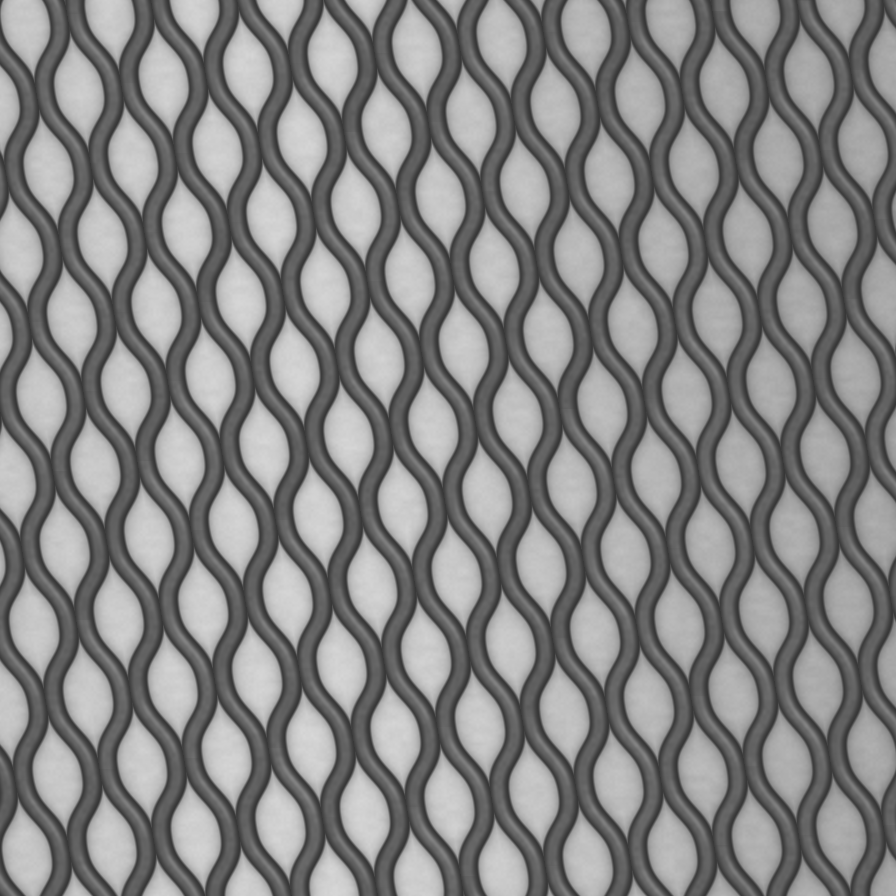
Write a three.js fragment shader that draws this texture.

```glsl
// Expanded wire mesh over a pale, unevenly lit sheet of paper.
// Slanted wavy strands repeat sideways with a phase step, so neighbours touch
// and open into leaf-shaped cells; each strand is shaded by distance to its axis.
varying vec2 vUv;

const float TAU = 6.2831853;
const vec2 CELL = vec2(0.4661, 0.9414);  // centre of one opening
const float SLANT = 0.157;               // sideways lean per unit of height
const float SPACING = 0.04805;           // between neighbouring strands
const float PERIOD = 0.1661;             // height of one wave
const float PHASE_STEP = 0.0888;         // height shift from strand to strand
const float AMPLITUDE = 0.0156;
const float RADIUS = 0.0112;             // half width of a strand
const float SOFTNESS = 0.0018;

const float WIRE_DARK = 0.215;
const float WIRE_MID = 0.385;
const float PAPER_LIGHT = 0.825;
const float PAPER_DIM = 0.665;

float hash(vec2 p) {
  p = fract(p * vec2(0.1031, 0.1137));
  p += dot(p, p.yx + 33.33);
  return fract((p.x + p.y) * p.x * 17.0);
}

float noise(vec2 p) {
  vec2 i = floor(p);
  vec2 f = fract(p);
  f = f * f * (3.0 - 2.0 * f);
  float low = mix(hash(i), hash(i + vec2(1.0, 0.0)), f.x);
  float high = mix(hash(i + vec2(0.0, 1.0)), hash(i + vec2(1.0, 1.0)), f.x);
  return mix(low, high, f.y);
}

// Signed distance to strand k in x, slope of its axis in y, wave count in z.
vec3 strand(vec2 p, float k) {
  float wave = (p.y - CELL.y - k * PHASE_STEP) / PERIOD;
  float a = TAU * wave;
  float bulge = -AMPLITUDE * (cos(a) - 0.06 * cos(3.0 * a));
  float slope = AMPLITUDE * TAU / PERIOD * (sin(a) - 0.18 * sin(3.0 * a)) - SLANT;
  float axis = CELL.x + (k - 0.5) * SPACING + bulge - SLANT * (p.y - CELL.y);
  return vec3((p.x - axis) / sqrt(1.0 + slope * slope), slope, wave);
}

// Paper: light falling off to the right, with soft fibres and fine grain.
float paper(vec2 p) {
  float glow = 1.0 - smoothstep(0.3, 1.0, p.x + 0.12 * (p.y - 0.5));
  float corner = 0.04 * (1.0 - smoothstep(0.0, 0.35, p.x));
  float fibres = noise(p * vec2(75.0, 130.0) + 9.0) - 0.5;
  float grain = noise(p * 330.0) - 0.5;
  return mix(PAPER_DIM, PAPER_LIGHT, glow) - corner + 0.035 * fibres + 0.02 * grain;
}

// Rounded wire: dark flanks, grey crown, a glint on stretches falling rightward.
float wire(vec2 p, vec3 s, float k) {
  float side = s.x / RADIUS;
  float crown = 1.0 - smoothstep(0.2, 0.95, abs(side + 0.06));
  float falling = 1.0 - smoothstep(-0.7, 0.05, s.y);
  float glint = 0.1 * falling * exp(-pow((side - 0.12) / 0.26, 2.0));
  float wear = 0.03 * (hash(vec2(k + 40.0, floor(s.z) + 60.0)) - 0.5);
  float grain = 0.035 * (noise(p * 190.0 + 31.0) - 0.5);
  return mix(WIRE_DARK, WIRE_MID, crown) + glint + (wear + grain) * crown;
}

void main() {
  vec2 p = vUv;

  // Nearest strand among the close neighbours.
  float lean = p.x - CELL.x + SLANT * (p.y - CELL.y);
  float middle = floor(lean / SPACING + 1.0);
  vec3 nearest = vec3(1.0, 0.0, 0.0);
  float nearestK = middle;
  for (int i = -1; i <= 1; i++) {
    float k = middle + float(i);
    vec3 s = strand(p, k);
    if (abs(s.x) < abs(nearest.x)) {
      nearest = s;
      nearestK = k;
    }
  }

  // Paper darkens toward the wire, then the wire covers it.
  float gap = abs(nearest.x) - RADIUS;
  float shade = 1.0 - 0.27 * exp(-max(gap, 0.0) / 0.0055);
  float cover = 1.0 - smoothstep(-SOFTNESS, SOFTNESS, gap);
  float grey = mix(paper(p) * shade, wire(p, nearest, nearestK), cover);
  gl_FragColor = vec4(vec3(grey), 1.0);
}
```
